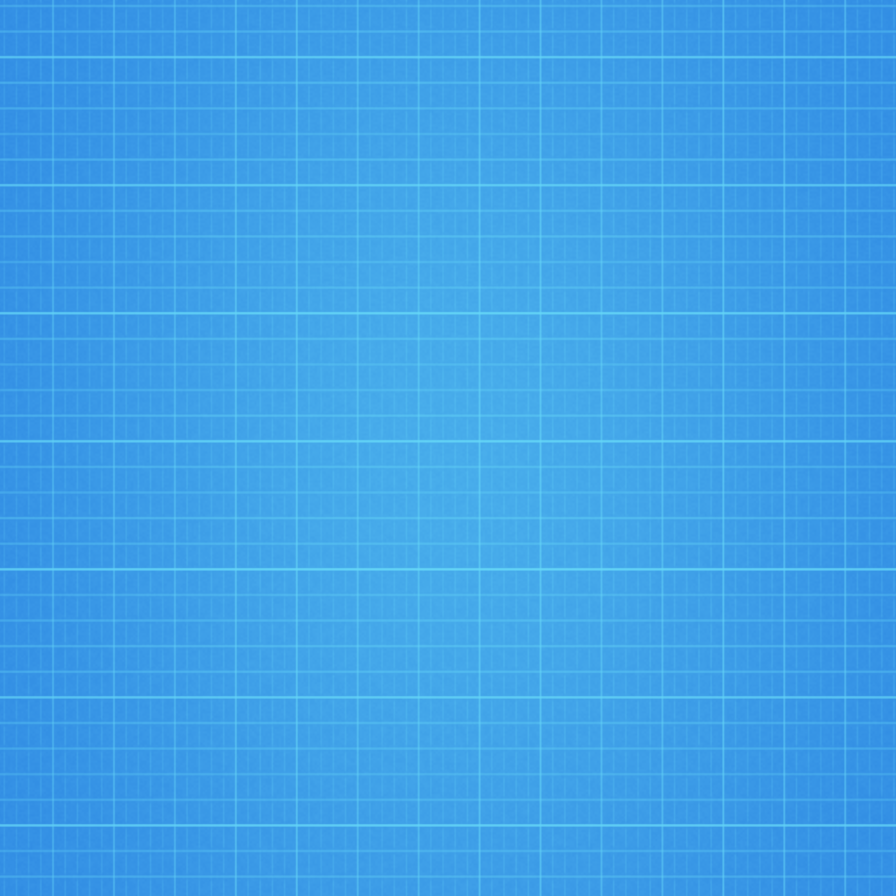
Write a three.js fragment shader that draws this pattern.

```glsl
// Blue drafting paper: pale ruled grid with narrow columns, tall rows, a soft vignette and fine grain.
varying vec2 vUv;

#define MAJOR_STEP vec2(0.06801, 0.14290)
#define MAJOR_START vec2(0.0592, 0.0788)
#define SUBDIVISIONS 5.0
#define MAJOR_WIDTH vec2(0.0021, 0.0027)
#define MINOR_WIDTH vec2(0.0018, 0.0026)
#define MAJOR_STRENGTH vec2(0.54, 0.84)
#define MINOR_STRENGTH vec2(0.20, 0.36)
#define EDGE_SOFTNESS 0.0011
#define GRAIN_AMOUNT 0.022
#define CENTER_COLOR vec3(0.280, 0.675, 0.920)
#define CORNER_COLOR vec3(0.200, 0.560, 0.895)
#define LINE_COLOR vec3(0.400, 0.850, 0.970)

float hash(vec2 p) {
  return fract(sin(dot(p, vec2(127.1, 311.7))) * 43758.5453);
}

float valueNoise(vec2 p) {
  vec2 cell = floor(p);
  vec2 f = fract(p);
  f = f * f * (3.0 - 2.0 * f);
  float low = mix(hash(cell), hash(cell + vec2(1.0, 0.0)), f.x);
  float high = mix(hash(cell + vec2(0.0, 1.0)), hash(cell + vec2(1.0)), f.x);
  return mix(low, high, f.y);
}

// Opacity of the nearest rule on each axis: x for uprights, y for levels.
vec2 ruleOpacity(vec2 p) {
  vec2 spacing = MAJOR_STEP / SUBDIVISIONS;
  vec2 grid = (p - MAJOR_START) / spacing;
  vec2 index = floor(grid + 0.5);
  vec2 distanceToRule = abs(grid - index) * spacing;

  vec2 isMajor = 1.0 - step(0.5, mod(index + 0.25, SUBDIVISIONS) - 0.25);
  vec2 halfWidth = 0.5 * mix(MINOR_WIDTH, MAJOR_WIDTH, isMajor);
  vec2 coverage = 1.0 - smoothstep(halfWidth - EDGE_SOFTNESS, halfWidth + EDGE_SOFTNESS, distanceToRule);

  // Uneven ink from rule to rule
  vec2 ink = vec2(hash(vec2(index.x, 3.0)), hash(vec2(7.0, index.y)));
  vec2 strength = mix(MINOR_STRENGTH, MAJOR_STRENGTH, isMajor) * mix(vec2(0.82), vec2(1.16), ink);

  // Minor uprights fade where they approach a level rule
  float gap = smoothstep(0.002, 0.006, distanceToRule.y);
  strength.x *= mix(mix(0.35, 1.0, gap), 1.0, isMajor.x);
  return clamp(coverage * strength, 0.0, 1.0);
}

void main() {
  // Vignette, stronger toward the sides
  vec2 offset = (vUv - vec2(0.51, 0.5)) * vec2(1.55, 1.05);
  float shade = smoothstep(0.0, 1.0, length(offset));
  vec3 color = mix(CENTER_COLOR, CORNER_COLOR, shade);

  // Paper grain
  float grain = 0.6 * valueNoise(vUv * 400.0) + 0.4 * valueNoise(vUv * 170.0 + 31.0);
  color += (grain - 0.5) * GRAIN_AMOUNT * vec3(1.0, 1.2, 0.5);

  // Ruled grid
  vec2 rule = ruleOpacity(vUv);
  float opacity = 1.0 - (1.0 - rule.x) * (1.0 - rule.y);
  color = mix(color, LINE_COLOR, opacity * mix(1.0, 0.85, shade));

  gl_FragColor = vec4(color, 1.0);
}
```
